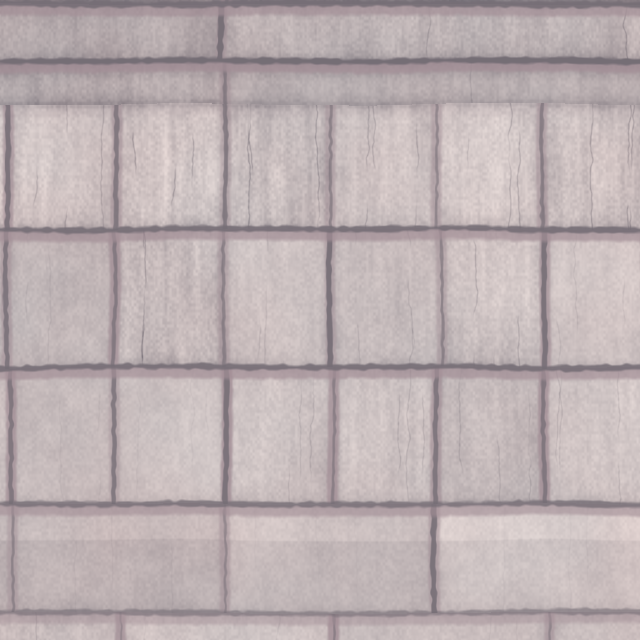
Write a Shadertoy shader that draws this texture.

```glsl
#define DARK vec3(0.46, 0.43, 0.46)
#define LIGHT vec3(0.90, 0.85, 0.84)
#define MAUVE vec3(0.64, 0.56, 0.59)
#define JOINT_HALO 0.0085
#define JOINT_SHIFT 0.012
#define COURSE_LINE 0.0050
#define COURSE_SHADE 0.018
#define GRAIN 0.15
#define STREAKS 0.34
#define BLOTCHES 0.20
#define BLOCK_VARIATION 0.13
#define CRACKS 3

// Courses from bottom to top: lower edge, edge darkness, blocks, offset, tone, wear
const float EDGE[9] = float[](-0.1, 0.043, 0.212, 0.426, 0.642, 0.837, 0.905, 0.994, 1.1);
const float EDGE_DARK[9] = float[](0.0, 0.6, 0.8, 0.9, 0.9, 0.1, 1.0, 0.9, 0.0);
const float BLOCKS[8] = float[](3.0, 3.0, 6.0, 6.0, 6.0, 1.0, 1.0, 1.0);
const float OFFSET[8] = float[](0.56, 0.05, 0.1, 0.1, 0.1, 0.35, 0.35, 0.35);
const float TONE[8] = float[](0.77, 0.74, 0.78, 0.76, 0.84, 0.50, 0.63, 0.25);
const float WEAR[8] = float[](0.5, 0.25, 0.45, 0.75, 1.0, 0.5, 0.8, 0.3);

float hash(vec2 p) {
    return fract(sin(dot(p, vec2(127.1, 311.7))) * 43758.5453);
}

float noise(vec2 p) {
    vec2 i = floor(p), f = fract(p);
    f = f * f * (3.0 - 2.0 * f);
    return mix(mix(hash(i), hash(i + vec2(1, 0)), f.x),
               mix(hash(i + vec2(0, 1)), hash(i + vec2(1, 1)), f.x), f.y);
}

float fbm(vec2 p) {
    float sum = 0.0, amp = 0.5;
    for (int i = 0; i < 4; i++) {
        sum += amp * noise(p);
        p = p * 2.03 + 17.3;
        amp *= 0.5;
    }
    return sum / 0.9375;
}

// Soft line coverage at distance d
float line(float d, float halfWidth, float blur) {
    return 1.0 - smoothstep(halfWidth - blur, halfWidth + blur, d);
}

void mainImage(out vec4 fragColor, in vec2 fragCoord) {
    vec2 uv = fragCoord / iResolution.xy;
    float blur = max(0.0016, 0.75 / iResolution.y);
    float rough = noise(uv * 95.0) - 0.5;
    vec2 p = uv + 0.005 * (vec2(noise(uv * 9.0), noise(uv * 7.0 + 40.0)) - 0.5);

    // Course
    int row = 0;
    for (int i = 1; i < 8; i++) if (p.y > EDGE[i]) row = i;
    float r = float(row);
    float below = p.y - EDGE[row], above = EDGE[row + 1] - p.y;

    // Nearest vertical joint and the block beside it
    float joint = floor(p.x * BLOCKS[row] - OFFSET[row] + 0.5);
    vec2 jointId = vec2(joint, r);
    float side = p.x - (joint + OFFSET[row]) / BLOCKS[row];
    side -= JOINT_SHIFT * (hash(jointId + 3.7) - 0.5);
    vec2 block = vec2(side < 0.0 ? joint - 1.0 : joint, r);
    float wear = WEAR[row] * (0.35 + 0.9 * hash(block + 8.1));

    // Stone face: block tone, blotches, vertical streaks and grain
    float tone = TONE[row] + BLOCK_VARIATION * (hash(block + 1.3) - 0.5);
    tone += BLOTCHES * (fbm(p * vec2(16.0, 11.0) + block * 5.0) - 0.5);
    tone += STREAKS * wear * (fbm(p * vec2(85.0, 7.0) + block * 3.0) - 0.5);
    tone += GRAIN * (0.6 + 0.6 * wear) * (noise(uv * vec2(270.0, 210.0)) - 0.5);
    tone += 0.09 * (fbm(uv * vec2(90.0, 60.0)) - 0.5);

    // Pale upper strip of the wide slabs, shadow gradient under the ledge
    if (row == 1) tone += 0.10 * smoothstep(0.154, 0.158, p.y) - 0.03;
    if (row == 5) tone -= 0.22 * smoothstep(0.865, 0.905, p.y) - 0.08;

    // Grime gathered along the block borders
    float border = min(abs(side), min(below, above));
    tone -= (0.10 + 0.22 * wear * noise(p * 60.0)) * exp(-max(border - 0.004, 0.0) / 0.009);
    tone -= 0.14 * wear * exp(-below / 0.03) * fbm(p * vec2(55.0, 18.0));

    // Wandering vertical cracks
    for (int i = 0; i < CRACKS; i++) {
        vec2 id = block * 2.3 + float(i) * 9.7;
        float x = (block.x + OFFSET[row] + 0.12 + 0.76 * hash(id)) / BLOCKS[row];
        x += 0.012 * (fbm(vec2(p.y * 28.0, hash(id + 4.0) * 50.0)) - 0.5);
        float gap = smoothstep(0.38, 0.65, noise(vec2(p.y * 17.0, hash(id + 6.0) * 70.0)));
        tone -= 0.36 * wear * gap * line(abs(p.x - x), 0.0009, blur);
    }
    vec3 color = mix(DARK, LIGHT, clamp(tone, 0.0, 1.0));
    color += vec3(0.012, -0.004, -0.006) * (fbm(uv * 6.0 + 20.0) * 2.0 - 1.0);

    // Vertical joints: mauve mortar with a dark seam of varying weight
    float weight = hash(jointId + 5.9);
    float seam = abs(side + 0.003 * (weight - 0.5) + 0.003 * rough);
    float mortar = line(abs(side) + 0.002 * rough, JOINT_HALO, 0.003);
    color = mix(color, MAUVE, mortar * mix(0.35, 0.8, hash(jointId + 2.2)));
    float seamWidth = mix(0.0014, 0.0045, weight);
    color = mix(color, DARK, line(seam, seamWidth, blur) * mix(0.45, 0.95, weight));

    // Horizontal joints: mauve shade beneath a rough dark line
    float shade = line(above + 0.003 * rough, COURSE_SHADE, 0.004);
    color = mix(color, MAUVE, 0.75 * shade * EDGE_DARK[row + 1]);
    float edgeDark = below < above ? EDGE_DARK[row] : EDGE_DARK[row + 1];
    float course = min(below, above) + 0.004 * rough;
    float uneven = 0.7 + 0.4 * noise(vec2(p.x * 13.0, r * 0.1));
    color = mix(color, DARK, line(course, COURSE_LINE * uneven, 0.0025) * edgeDark);

    fragColor = vec4(color, 1.0);
}
```
